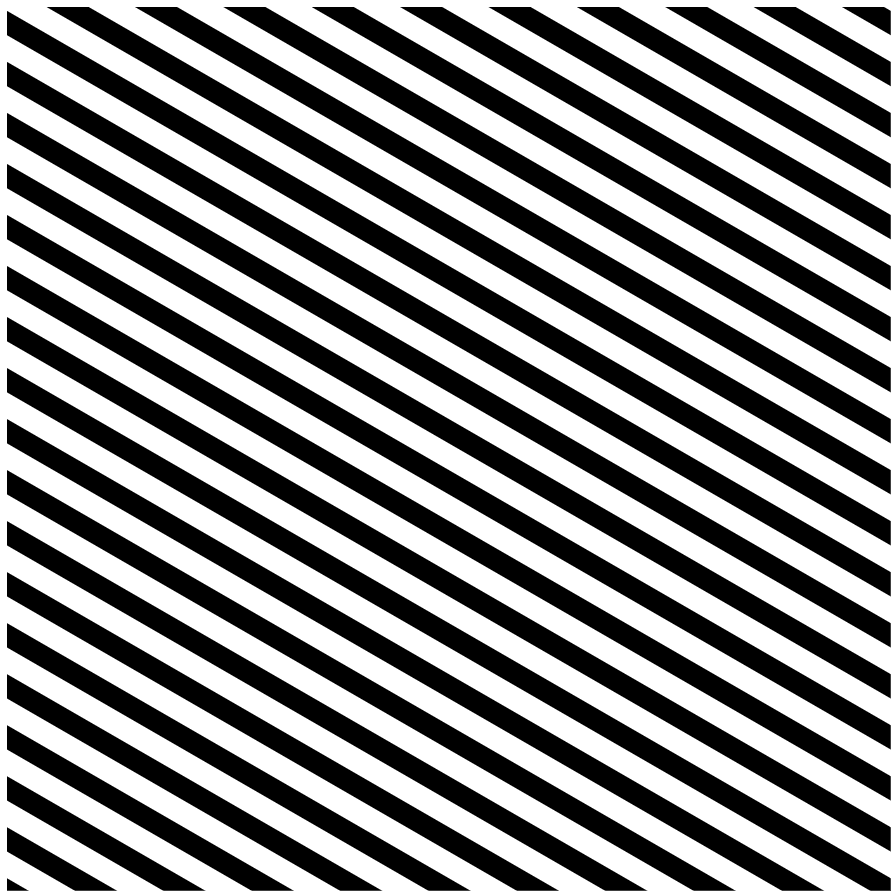
Reproduce this pattern procedurally as a Shadertoy shader.

```glsl
const vec3 PAPER = vec3(1.0);
const vec3 INK = vec3(0.0);
const vec2 PANEL_MIN = vec2(4.0, 3.0) / 512.0;
const float PANEL_SIZE = 505.0 / 512.0;
const float STRIPES_PER_SIDE = 20.0;   // periods in one panel side, across the stripes
const float INK_SHARE = 0.477;         // inked part of each period
const float STRIPE_CENTRE = 0.686;     // ink centre within a period
const float NORMAL_ANGLE = radians(60.0);

// Coverage of a shape from its signed distance, softened over one pixel
float coverage(float dist, float pixel) {
    return clamp(0.5 - dist / pixel, 0.0, 1.0);
}

float boxDistance(vec2 p, vec2 halfSize) {
    vec2 d = abs(p) - halfSize;
    return length(max(d, 0.0)) + min(max(d.x, d.y), 0.0);
}

// Signed distance to the nearest of a set of parallel stripes
float stripeDistance(vec2 p, float angle, float period, float centre, float share) {
    float along = dot(p, vec2(cos(angle), sin(angle))) / period;
    float offset = fract(along - centre + 0.5) - 0.5;
    return (abs(offset) - 0.5 * share) * period;
}

void mainImage(out vec4 fragColor, in vec2 fragCoord) {
    float pixel = 1.0 / min(iResolution.x, iResolution.y);
    vec2 uv = (fragCoord - 0.5 * iResolution.xy) * pixel + 0.5;

    // Stripes are measured from the top left corner of the panel
    vec2 topLeft = PANEL_MIN + vec2(0.0, PANEL_SIZE);
    float period = PANEL_SIZE / STRIPES_PER_SIDE;
    float stripes = stripeDistance(uv - topLeft, NORMAL_ANGLE, period, STRIPE_CENTRE, INK_SHARE);

    // Thin paper margin around the panel
    vec2 halfSize = vec2(0.5 * PANEL_SIZE);
    float panel = boxDistance(uv - PANEL_MIN - halfSize, halfSize);

    float ink = coverage(stripes, pixel) * coverage(panel, pixel);
    fragColor = vec4(mix(PAPER, INK, ink), 1.0);
}
```
